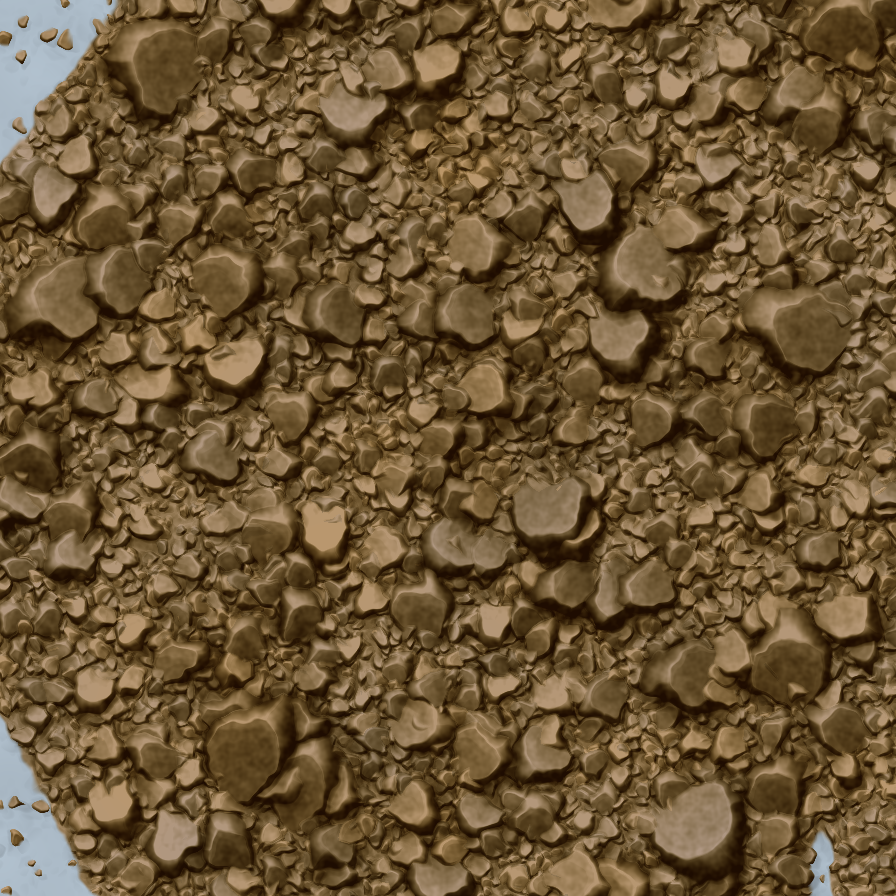
Reproduce this texture procedurally as a Shadertoy shader.

```glsl
vec3 hash3(vec3 v) {
    v = fract(v * vec3(.1031, .1030, .0973));
    v += dot(v, v.yxz + 33.33);
    return fract((v.xxy + v.yxx) * v.zyx);
}

float gradientDot(vec2 cell, vec2 offset) {
    return dot(hash3(vec3(cell, 91.)).xy * 2. - 1., offset);
}

float noise(vec2 p) {
    vec2 i = floor(p), f = fract(p), u = f * f * (3. - 2. * f);
    vec2 e = vec2(1, 0);
    return mix(mix(gradientDot(i, f), gradientDot(i + e, f - e), u.x),
               mix(gradientDot(i + e.yx, f - e.yx), gradientDot(i + 1., f - 1.), u.x), u.y);
}

mat2 rotation(float a) {
    return mat2(cos(a), sin(a), -sin(a), cos(a));
}

// Signed distance to the rim of the soil, positive inside
float pile(vec2 p) {
    float upperLeft = dot(p - vec2(.13, 1.), vec2(.82, -.57));
    float lowerLeft = dot(p - vec2(.105, 0.), vec2(.885, .465));
    float gap = length(p - vec2(.915, clamp(p.y, 0., .05))) - .012;
    return min(min(upperLeft, lowerLeft), gap);
}

// Height and tint of the topmost clod, over five sizes
vec2 heap(vec2 p) {
    vec2 top = vec2(0., .5);
    float density = 9.;
    for (int i = 0; i < 5; i++) {
        float layer = float(i);
        mat2 turn = rotation(layer * 1.3 + .4);
        vec2 q = turn * p * density;
        vec2 corner = floor(q - .5);
        for (int k = 0; k < 4; k++) {
            vec2 cell = corner + vec2(k & 1, k >> 1);
            vec3 rnd = hash3(vec3(cell, layer * 7. + 3.));
            vec3 more = fract(rnd * 19.7 + rnd.yzx * 7.);
            vec2 centre = cell + .5 + (rnd.xy - .5) * .6;
            float radius = mix(.36, .66, more.x);

            // Only the finest crumbs may stray outside the pile
            bool outside = pile(centre * turn / density) < .6 * radius / density;
            bool stray = i == 4 && more.z < .1;
            if (rnd.z > .25 + .18 * layer || (outside && !stray)) continue;

            // Rounded body with chipped sides and one sloping facet
            vec2 v = rotation(6.283 * more.y) * (q - centre) / radius;
            v.y *= 1. + .5 * more.z;
            float d = max(length(v), max(dot(v, vec2(.9)), dot(v, vec2(-1.2, .5))));
            float body = min(1. - d * d * d * d, .65 + .7 * v.x);
            float height = body * (.75 + .4 * rnd.x) * radius / density;
            if (height > top.x) top = vec2(height, more.y);
        }
        density *= 1.65;
    }
    return top;
}

void mainImage(out vec4 fragColor, in vec2 fragCoord) {
    vec2 p = fragCoord / iResolution.y;

    // Warping makes the outlines ragged
    vec2 w = p + .012 * vec2(noise(p * 30.), noise(p * 30. + 47.))
               + .005 * vec2(noise(p * 75. + 13.), noise(p * 75. + 71.));
    vec2 top = heap(w);

    // Diffuse light from above
    vec2 e = vec2(.002, 0.);
    vec2 slope = vec2(heap(w + e).x - heap(w - e).x,
                      heap(w + e.yx).x - heap(w - e.yx).x) / (2. * e.x);
    float diffuse = max(dot(normalize(vec3(-slope, 1.)), vec3(-.22, .5, .84)), 0.);

    // Shade from higher neighbours, stronger towards the light
    float occlusion = 0.;
    for (int k = 0; k < 8; k++) {
        float reach = .004 + .0035 * float(k);
        vec2 dir = vec2(cos(2.4 * float(k)), sin(2.4 * float(k)));
        float rise = max(heap(w + reach * dir).x - top.x, 0.) / reach;
        occlusion += rise * (1. + .7 * dot(dir, vec2(-.4, .92))) / 8.;
    }

    // Soil tone with grit and broad hollows
    float tone = (.2 + .95 * diffuse) * exp(-1.8 * occlusion);
    tone *= 1. + .3 * noise(p * 4.5 + 5.) + .2 * (top.y - .5);
    tone += .17 * noise(p * 85.) + .13 * noise(p * 180.);
    tone = clamp(tone, .03, 1.08);
    vec3 soil = vec3(.10 + .56 * tone, .03 + .52 * tone, .42 * pow(tone, 1.5));
    soil *= 1. + vec3(.04, 0., -.12) * (noise(p * 9. + 31.) + top.y - .5);

    // Pale sheet showing past the rim
    vec3 sheet = vec3(.68, .74, .79) * (1. + .06 * noise(p * 12.)) * exp(-.5 * occlusion);
    float cover = max(smoothstep(0., .003, top.x), smoothstep(-.002, .004, pile(w)));
    fragColor = vec4(mix(sheet, soil, cover), 1.);
}
```
